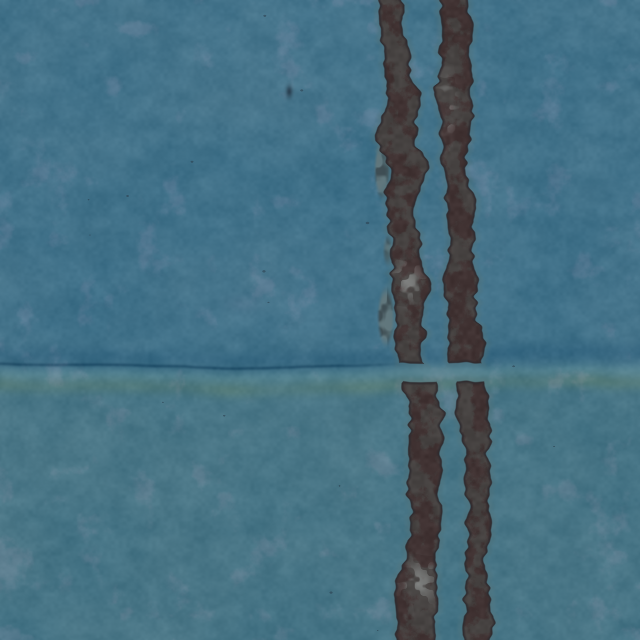
A WebGL 1 fragment shader for this texture:

```glsl
precision highp float;
// Weathered blue painted wall with a horizontal seam and two ragged rust streaks.
uniform vec2 u_resolution;

float hash(vec2 p) {
  vec3 q = fract(vec3(p.xyx) * 0.1031);
  q += dot(q, q.yzx + 33.33);
  return fract((q.x + q.y) * q.z);
}

float noise(vec2 p) {
  vec2 i = floor(p), f = fract(p);
  f = f * f * (3.0 - 2.0 * f);
  return mix(mix(hash(i), hash(i + vec2(1.0, 0.0)), f.x),
             mix(hash(i + vec2(0.0, 1.0)), hash(i + vec2(1.0)), f.x), f.y);
}

float fbm(vec2 p) {
  float sum = 0.0, amp = 0.5;
  for (int i = 0; i < 5; i++) {
    sum += amp * noise(p);
    p = p * 2.03 + 17.1;
    amp *= 0.5;
  }
  return sum;
}

float bump(float t, float center, float width) {
  float d = (t - center) / width;
  return exp(-d * d);
}

float blob(vec2 p, vec2 center, vec2 radius) {
  vec2 d = (p - center) / radius;
  return exp(-dot(d, d));
}

float ragged(float y, float seed) {
  return (noise(vec2(y * 48.0, seed)) - 0.5) * 0.009
       + (noise(vec2(y * 110.0, seed + 9.0)) - 0.5) * 0.007;
}

// Left and right edges of each streak; the paint shifts sideways at the seam.
vec2 leftStreak(float y) {
  float t = (1.0 - y) / 0.564;
  vec2 upper = mix(vec2(0.595, 0.6315), vec2(0.619, 0.665), t);
  upper.x += 0.005 * bump(y, 0.87, 0.04) - 0.019 * bump(y, 0.785, 0.022)
           - 0.008 * bump(y, 0.69, 0.018) - 0.005 * bump(y, 0.555, 0.03);
  upper.y += 0.012 * bump(y, 0.85, 0.06) + 0.019 * bump(y, 0.74, 0.03)
           + 0.015 * bump(y, 0.555, 0.03);
  vec2 lower = vec2(mix(0.616, 0.638, smoothstep(0.095, 0.13, y)),
                    mix(0.676, 0.692, y / 0.35));
  lower -= vec2(0.010, 0.015) * bump(y, 0.405, 0.03);
  return mix(lower, upper, step(0.42, y));
}

vec2 rightStreak(float y) {
  float t = (1.0 - y) / 0.564;
  vec2 upper = mix(vec2(0.688, 0.733), vec2(0.703, 0.750), t);
  upper.x -= 0.012 * bump(y, 0.85, 0.03) + 0.006 * bump(y, 0.79, 0.03)
           + 0.007 * bump(y, 0.557, 0.03);
  upper.y += 0.005 * bump(y, 0.96, 0.03) - 0.014 * bump(y, 0.74, 0.04)
           - 0.007 * bump(y, 0.63, 0.04) + 0.006 * bump(y, 0.466, 0.025);
  vec2 lower = vec2(0.726, mix(0.772, 0.760, y / 0.4));
  lower.x += 0.006 * bump(y, 0.21, 0.05) - 0.014 * bump(y, 0.37, 0.06);
  lower.y -= 0.010 * bump(y, 0.125, 0.035);
  return mix(lower, upper, step(0.42, y));
}

// Signed depth inside a streak: positive within, zero on the edge.
float streakDepth(vec2 p, vec2 edges, float seed) {
  float inside = min(p.x - edges.x - ragged(p.y, seed),
                     edges.y + ragged(p.y, seed + 4.0) - p.x);
  float wobble = (noise(vec2(p.x * 70.0, seed)) - 0.5) * 0.004;
  return min(inside, abs(p.y - 0.419 - wobble) - 0.0145);
}

vec3 wallColor(vec2 p) {
  vec3 color = mix(vec3(0.275, 0.455, 0.522), vec3(0.260, 0.448, 0.540),
                   smoothstep(0.36, 0.48, p.y));
  color += (fbm(p * 7.0) - 0.48) * vec3(0.07, 0.045, 0.03);
  color += (fbm(p * vec2(38.0, 46.0) + 5.0) - 0.48) * vec3(0.09, 0.08, 0.075);
  color += (noise(p * 170.0) - 0.5) * 0.022;
  float pale = smoothstep(0.60, 0.78, fbm(p * 22.0 + 40.0));
  pale += 0.6 * blob(p, vec2(0.38, 0.525), vec2(0.025, 0.012));
  return color + pale * vec3(0.07, 0.03, 0.035);
}

vec3 addSeam(vec3 color, vec2 p) {
  float line = 0.430 - 0.006 * bump(p.x, 0.4, 0.2) + 0.006 * smoothstep(0.5, 0.9, p.x);
  line += (noise(vec2(p.x * 25.0, 3.0)) - 0.5) * 0.003;
  float d = p.y - line, leftFade = 1.0 - smoothstep(0.5, 0.68, p.x);
  color -= vec3(0.05, 0.045, 0.03) * bump(d, 0.012, 0.016);
  color -= vec3(0.09, 0.10, 0.09) * bump(d, 0.001, 0.0028) * leftFade;
  color += vec3(0.045, 0.045, 0.03) * bump(d, -0.014, 0.009);
  color += vec3(0.04, 0.02, -0.035) * bump(d, -0.032, 0.013) * (0.5 + noise(p * 14.0));
  float gap = bump(p.y, 0.419, 0.009) * bump(p.x, 0.685, 0.07);
  return mix(color, vec3(0.36, 0.52, 0.57), 0.65 * gap);
}

// Sparse dark chips, one candidate per cell.
float chips(vec2 p) {
  vec2 cell = floor(p * 18.0);
  vec2 center = 0.25 + 0.5 * vec2(hash(cell), hash(cell + 31.0));
  float size = 0.03 + 0.04 * hash(cell + 57.0);
  float d = length((fract(p * 18.0) - center) * vec2(1.0, 1.4));
  return step(0.94, hash(cell + 73.0)) * (1.0 - smoothstep(size * 0.4, size, d));
}

vec3 rustColor(vec2 p, float depth) {
  float grain = fbm(p * 48.0 + 12.0);
  vec3 color = mix(vec3(0.250, 0.195, 0.195), vec3(0.275, 0.260, 0.255), smoothstep(0.38, 0.6, grain));
  color += (noise(p * 150.0) - 0.5) * 0.045;
  float worn = blob(p, vec2(0.638, 0.56), vec2(0.022, 0.03))
             + blob(p, vec2(0.695, 0.83), vec2(0.016, 0.045))
             + blob(p, vec2(0.655, 0.09), vec2(0.025, 0.03));
  color += worn * (0.03 + 0.2 * smoothstep(0.52, 0.68, noise(p * 95.0))) * vec3(0.9, 1.0, 1.0);
  return mix(vec3(0.18, 0.165, 0.18), color, smoothstep(0.0, 0.006, depth));
}

void main() {
  vec2 p = gl_FragCoord.xy / u_resolution;
  vec3 color = addSeam(wallColor(p), p);
  color = mix(color, vec3(0.17, 0.25, 0.31), 0.6 * chips(p));
  color = mix(color, vec3(0.13, 0.20, 0.26), 0.8 * blob(p, vec2(0.452, 0.857), vec2(0.005, 0.009)));
  // Peeling paint beside the left streak
  float peel = blob(p, vec2(0.597, 0.735), vec2(0.012, 0.045))
             + blob(p, vec2(0.603, 0.505), vec2(0.013, 0.045))
             + 0.6 * blob(p, vec2(0.606, 0.61), vec2(0.01, 0.03));
  float flakes = noise(p * vec2(110.0, 75.0));
  vec3 peelColor = mix(vec3(0.24, 0.28, 0.29), vec3(0.40, 0.47, 0.48), smoothstep(0.3, 0.6, flakes));
  color = mix(color, peelColor, 0.85 * smoothstep(0.25, 0.65, peel));
  // Rust with a soft stained fringe
  float depth = max(streakDepth(p, leftStreak(p.y), 2.0), streakDepth(p, rightStreak(p.y), 21.0));
  color = mix(color, vec3(0.32, 0.45, 0.48), 0.45 * smoothstep(-0.012, 0.0, depth));
  color = mix(color, rustColor(p, depth), smoothstep(-0.0015, 0.0015, depth));
  gl_FragColor = vec4(color, 1.0);
}
```
